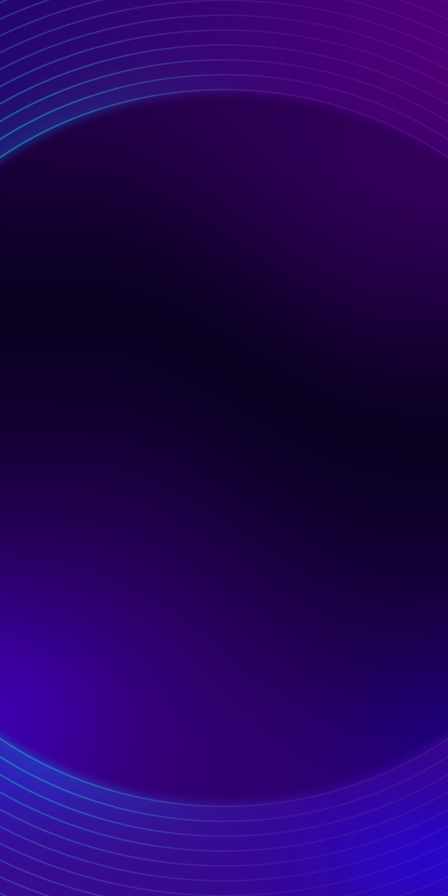
A WebGL 1 fragment shader for this background:

```glsl
precision highp float;
// Dark violet disc with a soft rim, framed by thin concentric rings over a neon gradient.

uniform vec2 u_resolution;

// Soft elliptical glow, 1 at its centre.
float glow(vec2 uv, vec2 centre, vec2 size) {
  vec2 q = (uv - centre) / size;
  return exp(-dot(q, q));
}

// Inside of the disc: a dark diagonal valley between two violet slopes.
vec3 discColor(vec2 uv) {
  float valley = mix(0.655, 0.515, smoothstep(0.2, 0.9, uv.x));
  float height = uv.y - valley;
  vec3 dark = vec3(0.035, 0.0, 0.125);
  vec3 upper = mix(vec3(0.14, 0.0, 0.29), vec3(0.19, 0.0, 0.35), uv.x);
  vec3 lower = mix(vec3(0.21, 0.0, 0.43), vec3(0.17, 0.0, 0.42), uv.x);
  vec3 color = height > 0.0
    ? mix(dark, upper, smoothstep(-0.03, 0.30, height))
    : mix(dark, lower, smoothstep(-0.03, 0.46, -height));
  color += vec3(0.03, 0.0, 0.25) * glow(uv, vec2(-0.05, 0.20), vec2(0.32, 0.15));
  color += vec3(-0.03, 0.0, 0.12) * glow(uv, vec2(1.05, 0.15), vec2(0.30, 0.12));
  return color;
}

// Outside of the disc: purple above, electric blue towards the lower corners.
vec3 frameColor(vec2 uv) {
  vec3 top = mix(vec3(0.14, 0.02, 0.43), vec3(0.31, 0.0, 0.47), uv.x);
  vec3 bottom = mix(vec3(0.22, 0.04, 0.57), vec3(0.21, 0.02, 0.54), uv.x);
  vec3 color = mix(bottom, top, smoothstep(0.2, 0.9, uv.y));
  color += vec3(-0.05, 0.0, 0.24) * glow(uv, vec2(1.0, 0.04), vec2(0.32, 0.08));
  color += vec3(-0.03, 0.04, 0.13) * glow(uv, vec2(0.0, 0.14), vec2(0.30, 0.07));
  color -= vec3(0.08, 0.0, 0.06) * glow(uv, vec2(1.0, 0.80), vec2(0.35, 0.08));
  return color;
}

void main() {
  vec2 uv = gl_FragCoord.xy / u_resolution;
  vec2 p = (gl_FragCoord.xy - 0.5 * u_resolution) / u_resolution.y;
  float pixel = 1.0 / u_resolution.y;

  // Signed distance from the slightly wide rim.
  float rim = (length(p / vec2(0.427, 0.4)) - 1.0) * 0.4;
  float leftness = 1.0 - smoothstep(0.0, 0.75, uv.x);

  // Blend disc and frame, then light the rim from the left.
  vec3 color = mix(discColor(uv), frameColor(uv), smoothstep(-0.014, 0.005, rim));
  float rimLight = exp(-max(rim, 0.0) / 0.035) * smoothstep(-0.012, 0.003, rim);
  color += vec3(-0.03, 0.12, 0.05) * rimLight * leftness;

  // Evenly spaced rings, starting at the rim.
  float spacing = 0.0166;
  float toRing = abs(fract(rim / spacing + 0.5) - 0.5) * spacing;
  float ring = 1.0 - smoothstep(0.0, 0.0006 + pixel, toRing);
  ring *= step(-0.5 * spacing, rim);
  vec3 ringColor = mix(vec3(0.50, 0.15, 0.66), vec3(0.12, 0.62, 0.78), leftness);
  ringColor = mix(ringColor, vec3(0.42, 0.32, 0.72), smoothstep(0.0, 0.12, rim) * 0.6);
  float strength = mix(0.28, 0.65, leftness) * mix(1.0, 0.65, smoothstep(0.0, 0.1, rim));
  color = mix(color, ringColor, ring * strength);

  gl_FragColor = vec4(clamp(color, 0.0, 1.0), 1.0);
}
```
